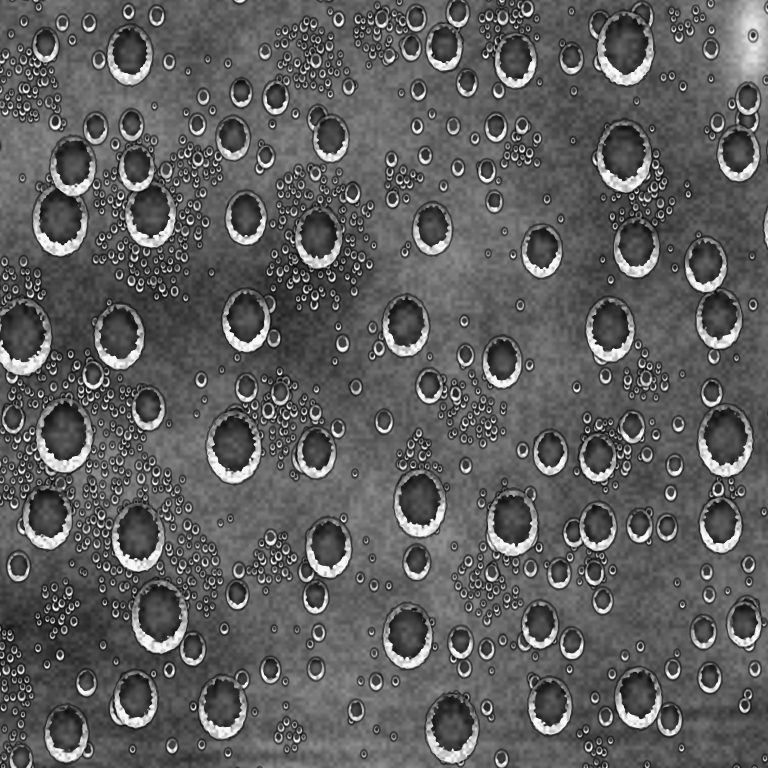
A three.js fragment shader for this texture:

```glsl
// Grey microscope-like view of oval bubbles and droplet clusters on a smoky film.
#define ASPECT 1.32
#define SOFT 0.0011
#define LARGE_CELLS 8.0
#define SMALL_CELLS 21.0
#define DROP_CELLS 92.0
#define CLUSTER_CELLS 7.0
#define LARGE_SHARE 0.82
#define SMALL_SHARE 0.6
#define FILM_TONE 0.365
#define FILM_CONTRAST 0.42
#define GRAIN 0.13

varying vec2 vUv;

// Sine-free hashes
float hash(vec2 p) {
  vec3 v = fract(vec3(p.xyx) * 0.1031);
  v += dot(v, v.yzx + 33.33);
  return fract((v.x + v.y) * v.z);
}

vec2 hash2(vec2 p) {
  return vec2(hash(p + 17.3), hash(p + 71.9));
}

float noise(vec2 p) {
  vec2 i = floor(p), f = fract(p);
  f = f * f * (3.0 - 2.0 * f);
  return mix(mix(hash(i), hash(i + vec2(1.0, 0.0)), f.x),
             mix(hash(i + vec2(0.0, 1.0)), hash(i + 1.0), f.x), f.y);
}

float fbm(vec2 p) {
  float sum = 0.0, weight = 0.5;
  for (int i = 0; i < 5; i++) {
    sum += weight * noise(p);
    p = mat2(1.6, 1.2, -1.2, 1.6) * p + 5.7;
    weight *= 0.5;
  }
  return sum;
}

float cover(float d) { return 1.0 - smoothstep(-SOFT, SOFT, d); }

// Jittered centre of a grid cell, in canvas units
vec2 cellCentre(vec2 cell, float cells, float seed, float jitter) {
  return (cell + 0.5 + jitter * (hash2(cell + seed) - 0.5)) / cells;
}

float largeRadius(vec2 cell) { return mix(0.021, 0.038, hash(cell + 3.1)); }

// Fewer large bubbles towards the upper left
bool hasLarge(vec2 cell, vec2 c) {
  return hash(cell + 40.7) < LARGE_SHARE * smoothstep(-0.1, 0.5, c.x + 1.0 - c.y);
}

// Smoky film with faint streaks, a dark lower edge and a glare in the corner
float film(vec2 p) {
  float tone = FILM_TONE + FILM_CONTRAST * (fbm(p * 5.0 + 2.0) - 0.48);
  tone += GRAIN * (noise(p * 190.0) - 0.5 + 0.6 * (noise(p * 60.0) - 0.5));
  float low = 1.0 - smoothstep(0.0, 0.3, p.y);
  tone += low * 0.14 * (noise(vec2(p.x * 3.0, p.y * 70.0)) - 0.6);
  tone -= 0.12 * low * (1.0 - smoothstep(0.1, 0.5, p.x));
  vec2 glare = (p - vec2(0.98, 0.95)) / vec2(0.025, 0.06);
  return tone + 0.4 * exp(-dot(glare, glare));
}

// Dark core set high inside a bright rim, which leaves a crescent below
float bubble(float tone, vec2 p, vec2 c, float r, float id) {
  vec2 q = (p - c) / vec2(1.0, ASPECT);
  float d = length(q) - r;
  if (d > 0.008) return tone;
  float fine = 1.0 - smoothstep(0.006, 0.012, r);
  float rough = noise(p * 260.0 + id * 50.0) - 0.5;
  d += 0.06 * r * rough;
  float lift = mix(0.09, 0.13, id) * r;
  float core = length(q - vec2(0.0, lift)) - r * mix(0.77, 0.62, fine) + 0.15 * r * rough;
  float below = smoothstep(0.8, -0.65, q.y / r);
  float rimTone = mix(mix(0.48, 0.6, fine), 0.93, below) + 0.45 * rough - 0.08 * id;
  float shade = smoothstep(0.2, 0.85, length(q) / r);
  float coreTone = mix(0.32, 0.12, shade) + 0.15 * (noise(p * 150.0) - 0.5);
  coreTone = mix(coreTone, 0.13 + 0.14 * id, fine);
  tone *= 1.0 - 0.5 * cover(d - 0.0022);
  tone = mix(tone, rimTone, cover(d));
  return mix(tone, coreTone, cover(core));
}

// Share of droplets: round patches, plus halos around a few large bubbles
float dropletShare(vec2 p) {
  float share = 0.03;
  for (int y = -1; y <= 1; y++) for (int x = -1; x <= 1; x++) {
    vec2 offset = vec2(float(x), float(y));
    vec2 cell = floor(p * CLUSTER_CELLS) + offset;
    float size = mix(0.02, 0.058, hash(cell + 60.2));
    float d = length((p - cellCentre(cell, CLUSTER_CELLS, 90.0, 0.8)) / vec2(1.0, 1.2));
    float patchShare = 0.85 * (1.0 - smoothstep(0.65, 1.0, d / size));
    share = max(share, patchShare * step(hash(cell + 25.4), 0.56));

    cell = floor(p * LARGE_CELLS) + offset;
    vec2 c = cellCentre(cell, LARGE_CELLS, 0.0, 0.55);
    float halo = length((p - c) / vec2(1.0, ASPECT)) / largeRadius(cell);
    if (hasLarge(cell, c) && hash(cell + 81.6) > 0.93)
      share = max(share, 0.75 * (1.0 - smoothstep(2.2, 2.5, halo)));
  }
  return share;
}

void main() {
  vec2 p = vUv;
  float tone = film(p);
  // Layers from the finest droplets up to the large bubbles
  for (int layer = 0; layer < 3; layer++) {
    float cells = layer == 0 ? DROP_CELLS : layer == 1 ? SMALL_CELLS : LARGE_CELLS;
    float seed = layer == 0 ? 200.0 : layer == 1 ? 120.0 : 0.0;
    float jitter = layer == 0 ? 0.85 : 0.55;
    for (int y = -1; y <= 1; y++) for (int x = -1; x <= 1; x++) {
      vec2 cell = floor(p * cells) + vec2(float(x), float(y));
      vec2 c = cellCentre(cell, cells, seed, jitter);
      float pick = hash(cell + seed + 9.5), size = hash(cell + seed + 3.1);
      float r = layer == 0 ? mix(0.0026, 0.0052, size * size)
              : layer == 1 ? mix(0.007, 0.017, size * size) : largeRadius(cell);
      float gather = SMALL_SHARE * smoothstep(0.3, 0.75, noise(c * 6.0 + 31.0));
      bool present = layer == 2 ? hasLarge(cell, c)
                   : pick < (layer == 0 ? dropletShare(c) : gather);
      if (present) tone = bubble(tone, p, c, r, hash(cell + seed + 7.7));
    }
  }
  gl_FragColor = vec4(vec3(clamp(tone, 0.04, 0.97)), 1.0);
}
```
